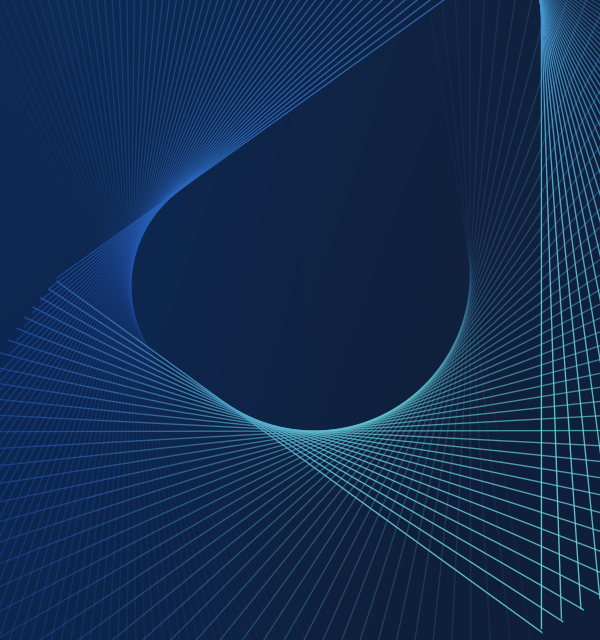
Write a Shadertoy shader that draws this background.

```glsl
const vec3 NAVY_LEFT = vec3(0.050, 0.158, 0.325);
const vec3 NAVY_RIGHT = vec3(0.062, 0.128, 0.240);
const vec3 ROYAL = vec3(0.105, 0.265, 0.610);
const vec3 AZURE = vec3(0.190, 0.460, 0.810);
const vec3 CYAN = vec3(0.390, 0.800, 0.850);

// Segment ends drift by a fixed amount per line: x = start, y = drift
const vec2 LEFT_END = vec2(0.0885, -0.0126);
const vec2 RIGHT_END = vec2(0.8475, 0.0325);
const vec2 NO_FLOOR = vec2(-1.0, 0.0);
const float HALF_WIDTH = 0.00105;

float endAt(vec2 end, float index) {
    return end.x + end.y * index;
}

float coverage(float dist, float pixel) {
    return clamp(0.5 - dist / pixel, 0.0, 1.0);
}

// Signed distance to a line touching a circle, angle is that of its normal
float tangentDistance(vec2 p, vec2 centre, float radius, float angle) {
    return dot(p - centre, vec2(cos(angle), sin(angle))) - radius;
}

// Layers a fan of tangents; the first line is the strongest and on top
vec3 drawFan(vec3 base, vec3 ink, vec2 p, float pixel, vec2 centre, float radius,
             vec2 startAndStep, int count, vec2 floorEnd, vec2 opacity, float falloff) {
    for (int i = count - 1; i >= 0; i--) {
        float index = float(i);
        float angle = radians(endAt(startAndStep, index));
        float line = abs(tangentDistance(p, centre, radius, angle)) - HALF_WIDTH;
        float outside = max(endAt(LEFT_END, index) - p.x, p.x - endAt(RIGHT_END, index));
        outside = max(outside, endAt(floorEnd, index) - p.y);
        float fade = pow(1.0 - index / float(count), falloff);
        float alpha = mix(opacity.y, opacity.x, fade);
        base = mix(base, ink, alpha * coverage(max(line, outside), pixel));
    }
    return base;
}

vec3 background(vec2 p) {
    vec3 navy = mix(NAVY_LEFT, NAVY_RIGHT, smoothstep(0.0, 0.78, p.x - 0.12 * (p.y - 0.5)));
    return navy * (0.94 + 0.08 * p.y);
}

void mainImage(out vec4 fragColor, in vec2 fragCoord) {
    float pixel = 1.0 / iResolution.y;
    vec2 p = fragCoord * pixel;
    p.x *= 0.9375 * iResolution.y / iResolution.x;

    // Inks shift from royal blue on the left to cyan on the right
    vec3 blueInk = mix(ROYAL, AZURE, smoothstep(0.48, 0.95, p.y + 0.25 * p.x));
    vec3 lowerInk = mix(ROYAL, CYAN, smoothstep(-0.10, 0.62, p.x + 0.15 * (p.y - 0.4)));
    lowerInk = mix(lowerInk, AZURE, 0.6 * smoothstep(0.35, 0.65, p.y) * smoothstep(0.5, 0.7, p.x));
    vec3 rightInk = mix(CYAN, vec3(0.26, 0.59, 0.82), smoothstep(0.45, 1.0, p.y));

    vec3 color = background(p);

    // Upper left fan
    color = drawFan(color, blueInk, p, pixel, vec2(0.3906, 0.5534), 0.186,
                    vec2(125.7, 1.45), 66, NO_FLOOR, vec2(0.78, 0.0), 1.25);
    // Lower fan sweeping round the bowl
    color = drawFan(color, lowerInk, p, pixel, vec2(0.491, 0.570), 0.2435,
                    vec2(-125.9, 3.0), 46, NO_FLOOR, vec2(0.92, 0.02), 1.0);
    // Right fan from the upper corner
    color = drawFan(color, rightInk, p, pixel, vec2(0.716, 0.974), 0.130,
                    vec2(0.0, 1.9), 36, vec2(0.0169, 0.0156), vec2(0.95, 0.25), 1.0);

    fragColor = vec4(color, 1.0);
}
```
